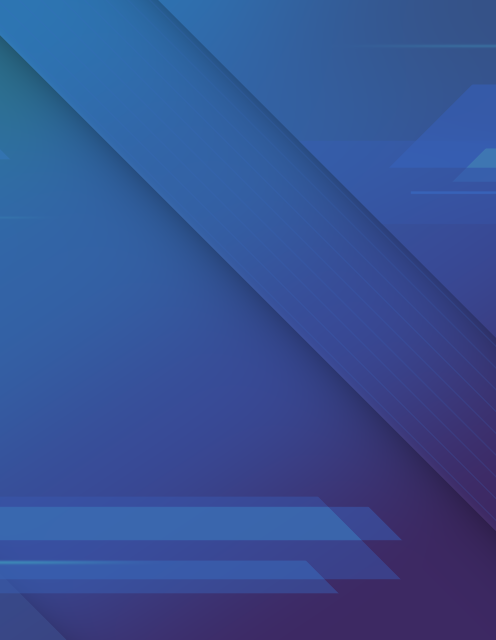
A Shadertoy shader for this background:

```glsl
// Antialiased step: 1 where v is positive
float cover(float v) {
    float w = 0.8 / iResolution.y;
    return smoothstep(-w, w, v);
}

// Horizontal strip between two heights
float strip(float y, float low, float high) {
    return cover(y - low) * cover(high - y);
}

// Soft horizontal light streak
float streak(float y, float height, float width) {
    float v = (y - height) / width;
    return exp(-v * v);
}

vec3 baseGradient(vec2 p) {
    float t = 0.75 * (1.0 - p.y) + 0.5 * p.x;
    vec3 c = mix(vec3(0.175, 0.46, 0.70), vec3(0.20, 0.385, 0.65), smoothstep(0.0, 0.4, t));
    c = mix(c, vec3(0.22, 0.29, 0.59), smoothstep(0.35, 0.68, t));
    return mix(c, vec3(0.24, 0.16, 0.39), smoothstep(0.62, 1.0, t));
}

void mainImage(out vec4 fragColor, in vec2 fragCoord) {
    vec2 p = fragCoord / iResolution.y;
    float falling = p.x + p.y - 1.0;  // constant along descending diagonals
    float rising = p.x - p.y;         // constant along ascending diagonals
    const float bandLow = -0.055, bandHigh = 0.247;
    vec3 sky = vec3(0.22, 0.41, 0.76);
    vec3 cyan = vec3(0.24, 0.56, 0.72);

    float lowerPanel = cover(bandLow - falling);
    float upperPanel = cover(falling - bandHigh);
    float band = (1.0 - lowerPanel) * (1.0 - upperPanel);
    vec3 color = baseGradient(p);

    // Tinted corners
    vec2 toLeft = (p - vec2(0.0, 0.91)) / vec2(0.13, 0.17);
    color = mix(color, vec3(0.18, 0.45, 0.54), 0.75 * lowerPanel * exp(-dot(toLeft, toLeft)));
    float slate = smoothstep(0.25, 0.8, p.x) * smoothstep(0.62, 1.0, p.y);
    color = mix(color, vec3(0.21, 0.31, 0.51), 0.85 * upperPanel * slate);

    // Shadows beside the band and inside its upper edge
    float below = max(bandLow - falling, 0.0);
    float inside = max(bandHigh - falling, 0.0);
    color *= 1.0 - 0.24 * lowerPanel * exp(-below / 0.05);
    color *= 1.0 - 0.22 * band * exp(-inside / 0.045);

    // Fine diagonal lines on the band
    float lineOffset = abs(fract((falling - bandLow) / 0.034) - 0.5) * 0.034;
    float hairline = 1.0 - smoothstep(0.0006, 0.0024, lineOffset);
    color = mix(color, sky, 0.17 * band * hairline);
    color += 0.025 * band * exp(-abs(falling - bandLow) / 0.006);

    // Right side: wide veil, two slanted panels and a thin bar
    float veil = strip(p.y, 0.650, 0.780) * upperPanel;
    color = mix(color, sky, 0.22 * veil * smoothstep(0.60, 0.80, p.y));
    color = mix(color, vec3(0.21, 0.34, 0.68), 0.3 * veil);
    float largePanel = strip(p.y, 0.738, 0.868) * cover(rising + 0.130);
    float smallPanel = strip(p.y, 0.716, 0.768) * cover(rising + 0.009);
    color = mix(color, vec3(0.21, 0.36, 0.69), 0.75 * largePanel);
    color = mix(color, sky, 0.22 * largePanel * smoothstep(0.83, 0.738, p.y));
    color = mix(color, vec3(0.22, 0.40, 0.70), 0.6 * smallPanel);
    color = mix(color, vec3(0.27, 0.54, 0.70), 0.5 * smallPanel * largePanel);
    color = mix(color, sky, 0.7 * strip(p.y, 0.697, 0.701) * cover(p.x - 0.642));

    // Left side: slanted tip
    float tip = strip(p.y, 0.751, 0.80) * cover(-0.233 - falling);
    color = mix(color, vec3(0.22, 0.47, 0.75), 0.5 * tip);

    // Folded lower left corner with its shadow
    float fold = cover(-0.896 - falling);
    color *= 1.0 - 0.12 * (1.0 - fold) * exp(-max(falling + 0.896, 0.0) / 0.035);
    color = mix(color, vec3(0.22, 0.29, 0.52), 0.65 * fold);

    // Lower left: three overlapping slanted bars
    float wideBar = strip(p.y, 0.095, 0.224) * cover(-0.279 - falling);
    float upperBar = strip(p.y, 0.156, 0.208) * cover(-0.216 - falling);
    float lowerBar = strip(p.y, 0.073, 0.124) * cover(-0.398 - falling);
    color = mix(color, vec3(0.22, 0.34, 0.68), 0.5 * wideBar);
    color = mix(color, vec3(0.22, 0.36, 0.70), 0.55 * upperBar);
    color = mix(color, vec3(0.23, 0.46, 0.70), 0.55 * upperBar * wideBar);
    color = mix(color, vec3(0.22, 0.37, 0.70), 0.5 * lowerBar);
    color = mix(color, vec3(0.22, 0.42, 0.71), 0.3 * lowerBar * wideBar);

    // Light streaks fading away from the borders
    color = mix(color, cyan, 0.4 * streak(p.y, 0.928, 0.0025) * smoothstep(0.50, 0.77, p.x));
    color = mix(color, cyan, 0.25 * streak(p.y, 0.660, 0.002) * smoothstep(0.10, 0.0, p.x));
    color = mix(color, cyan, 0.8 * streak(p.y, 0.121, 0.0028) * smoothstep(0.27, 0.0, p.x));

    fragColor = vec4(color, 1.0);
}
```
